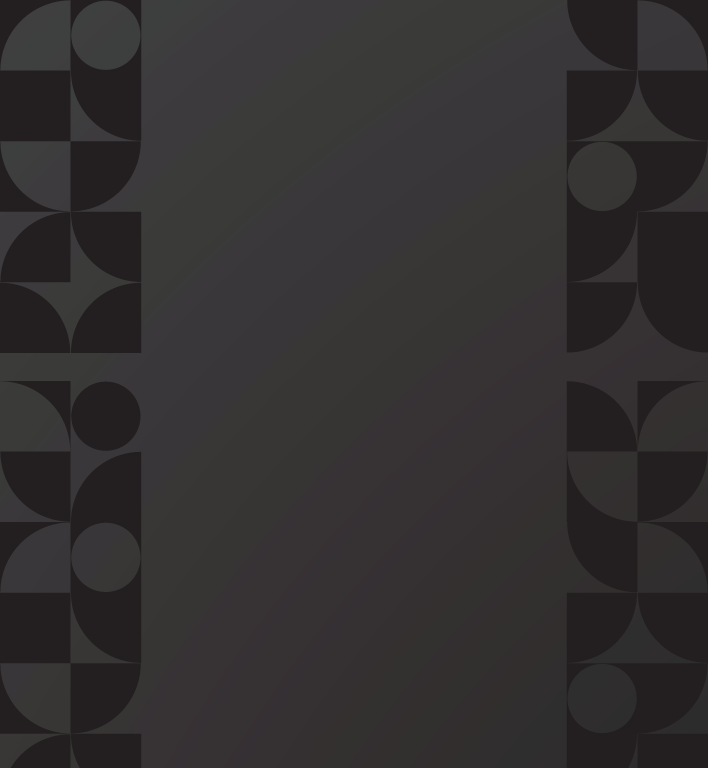
A Shadertoy shader for this background:

```glsl
// Two dark columns of geometric tiles on a charcoal radial gradient.
// Each tile is a quarter disc, a disc or a plain square, chosen from a
// repeating seven-row pattern; soft tinted rings shade the backdrop.

const vec3 INK = vec3(0.137, 0.122, 0.125);
const float TILE = 0.0997;       // tile side, in canvas widths
const float BLOCK_TOP = 0.538;   // top of the lower block of tiles
const int BLOCK_ROWS = 5;        // rows in the upper block
const int PERIOD = 7;            // rows before the pattern repeats

// Tile kinds: 0-3 inked quarter disc centred on corner TL, TR, BL, BR;
// 4-7 the same with ink outside; 8 ink around a disc; 9 inked disc; 10 plain.
const int KINDS[28] = int[28](
     7, 8,  1,  6,
    10, 1,  0,  1,
     5, 0,  8,  0,
     3, 1,  0, 10,
     2, 3,  0,  1,
     6, 9,  2,  7,
     1, 3,  5,  0);

// Ink inside one tile; q runs from 0 to 1 with y downwards
float tileInk(vec2 q, int kind) {
    if (kind == 10) return 1.0;
    bool wholeDisc = kind >= 8;
    vec2 corner = vec2(float(kind % 2), float((kind / 2) % 2));
    vec2 centre = wholeDisc ? vec2(0.5) : corner;
    float radius = wholeDisc ? 0.49 : 0.995;
    bool inkOutside = wholeDisc ? kind == 8 : kind >= 4;
    float inside = step(length(q - centre), radius);
    return inkOutside ? 1.0 - inside : inside;
}

// Ink of both columns; p is in canvas widths from the top left
float columnsInk(vec2 p) {
    bool rightSide = p.x > 0.5;
    bool lowerBlock = p.y >= BLOCK_TOP;
    float left = rightSide ? 1.0 - 2.0 * TILE : 0.0;
    float top = lowerBlock ? BLOCK_TOP : 0.0;
    vec2 grid = (p - vec2(left, top)) / TILE;
    if (grid.x < 0.0 || grid.x >= 2.0 || grid.y < 0.0) return 0.0;
    int row = int(grid.y);
    if (!lowerBlock && row >= BLOCK_ROWS) return 0.0;
    if (lowerBlock) row += BLOCK_ROWS;
    int column = int(grid.x) + (rightSide ? 2 : 0);
    return tileInk(fract(grid), KINDS[(row % PERIOD) * 4 + column]);
}

// Average a grid of samples inside the pixel to smooth every edge
float smoothInk(vec2 p, float pixel) {
    const int N = 4;
    float sum = 0.0;
    for (int j = 0; j < N; j++) {
        for (int i = 0; i < N; i++) {
            vec2 offset = (vec2(i, j) + 0.5) / float(N) - 0.5;
            sum += columnsInk(p + offset * pixel);
        }
    }
    return sum / float(N * N);
}

// Charcoal gradient whose tint changes from ring to ring
vec3 backdrop(vec2 p) {
    const float EDGES[7] = float[7](1.50, 1.71, 1.917, 2.076, 2.24, 2.38, 2.50);
    const vec3 TINTS[8] = vec3[8](
        vec3(0.004, -0.002, -0.002),
        vec3(0.009, -0.005, -0.004),
        vec3(0.011, -0.009, 0.000),
        vec3(0.004, 0.000, -0.004),
        vec3(0.003, -0.005, 0.003),
        vec3(0.000, 0.004, -0.004),
        vec3(0.002, -0.006, 0.005),
        vec3(-0.001, 0.002, 0.001));
    float d = distance(p, vec2(1.84, 1.993));
    vec3 tint = TINTS[0];
    for (int i = 0; i < 7; i++) {
        float blend = smoothstep(-0.012, 0.012, d - EDGES[i]);
        tint = mix(tint, TINTS[i + 1], blend);
    }
    float grey = mix(0.172, 0.247, clamp((d - 1.27) / 1.39, 0.0, 1.0));
    return grey + tint;
}

void mainImage(out vec4 fragColor, in vec2 fragCoord) {
    float pixel = 1.0 / iResolution.x;
    vec2 p = vec2(fragCoord.x, iResolution.y - fragCoord.y) * pixel;
    vec3 color = mix(backdrop(p), INK, smoothInk(p, pixel));
    fragColor = vec4(color, 1.0);
}
```
